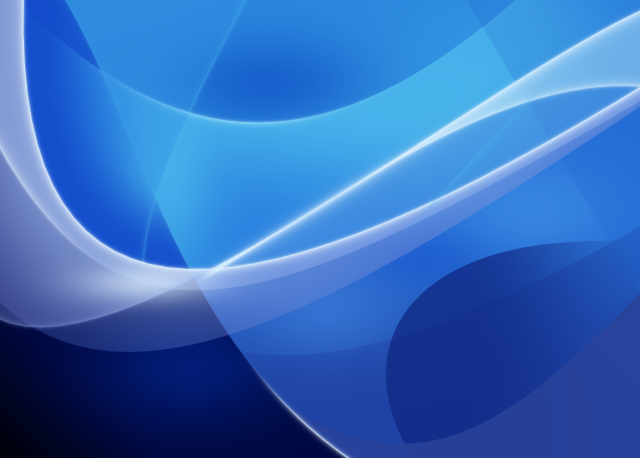
A Shadertoy shader for this background:

```glsl
// Translucent white ribbons sweeping over layered blue glass shapes.

// Signed distance to a cubic Bezier; positive to the right of travel (y down).
float curve(vec2 p, vec2 a, vec2 b, vec2 c, vec2 d) {
    float nearest = 1e9, side = 1.0;
    vec2 from = a;
    for (int i = 1; i <= 32; i++) {
        float t = float(i) / 32.0, s = 1.0 - t;
        vec2 to = s*s*s*a + 3.0*s*s*t*b + 3.0*s*t*t*c + t*t*t*d;
        vec2 e = to - from, q = p - from;
        vec2 r = q - e * clamp(dot(q, e) / dot(e, e), 0.0, 1.0);
        if (dot(r, r) < nearest) {
            nearest = dot(r, r);
            side = sign(e.x * q.y - e.y * q.x);
        }
        from = to;
    }
    return side * sqrt(nearest);
}

// Soft elliptical spot.
float glow(vec2 p, vec2 center, vec2 radius) {
    vec2 q = (p - center) / radius;
    return exp(-dot(q, q));
}

// Smooth coverage of the positive side.
float fill(float d) {
    float w = 4.5 / iResolution.y;
    return smoothstep(-w, w, d);
}

// Bright line, crisp on the negative side and soft on the positive.
float rim(float d, float width) {
    return exp(-abs(d) / (d < 0.0 ? 0.015 : width));
}

void mainImage(out vec4 fragColor, in vec2 fragCoord) {
    vec2 p = fragCoord / iResolution.xy;
    p = vec2(p.x, 1.0 - p.y) * vec2(7.68, 5.5);
    const vec3 cyan = vec3(0.28, 0.70, 0.92), royal = vec3(0.07, 0.29, 0.79);
    const vec3 lavender = vec3(0.61, 0.71, 0.93), white = vec3(0.88, 0.95, 1.0);

    // Ribbon outlines
    float bowl = curve(p, vec2(0.28, 0.0), vec2(0.15, 4.45), vec2(3.17, 3.85), vec2(7.8, 0.98));
    float sweep = curve(p, vec2(-0.3, 3.6), vec2(0.9, 5.1), vec2(5.6, 1.05), vec2(7.8, 0.08));
    float fold = curve(p, vec2(2.3, 3.45), vec2(4.4, 2.12), vec2(6.2, 0.85), vec2(7.8, 1.05));
    float inner = curve(p, vec2(-0.2, 1.4), vec2(1.4, 4.6), vec2(3.2, 3.8), vec2(7.8, 1.15));
    float outer = curve(p, vec2(-0.3, 3.3), vec2(1.3, 5.4), vec2(4.2, 3.6), vec2(7.8, 1.2));
    // Glass outlines
    float veil = curve(p, vec2(0.7, 2.6), vec2(2.2, 5.2), vec2(4.8, 4.4), vec2(7.8, 2.65));
    float arc = curve(p, vec2(0.2, 0.0), vec2(2.4, 2.2), vec2(4.2, 1.75), vec2(6.3, -0.1));
    float slant = curve(p, vec2(3.0, -0.1), vec2(2.4, 1.1), vec2(1.7, 2.3), vec2(1.72, 3.3));
    float spine = curve(p, vec2(0.75, -0.05), vec2(1.7, 1.5), vec2(2.1, 4.1), vec2(4.25, 5.55));
    float disc = -curve(p, vec2(7.0, 2.9), vec2(5.0, 2.95), vec2(4.1, 4.1), vec2(4.95, 5.5));
    float corner = curve(p, vec2(3.4, 4.85), vec2(5.2, 6.0), vec2(6.3, 4.9), vec2(7.8, 3.4));
    float pane = dot(p - vec2(5.6, 0.0), vec2(0.86, -0.51));
    float under = fill(bowl), left = fill(spine);

    // Upper background
    vec3 col = vec3(0.15, 0.49, 0.87);
    col = mix(col, cyan, min(1.0, glow(p, vec2(4.7, 1.3), vec2(2.0, 0.9))
        + 0.85 * glow(p, vec2(2.0, 2.1), vec2(0.55, 1.3))
        + 0.6 * glow(p, vec2(6.3, 0.4), vec2(1.3, 0.8))));
    col = mix(col, cyan, 0.8 * fill(arc) * exp(-abs(arc) / 0.5) * smoothstep(0.6, 2.4, p.x));
    float dome = fill(-arc);
    col = mix(col, vec3(0.17, 0.54, 0.87), dome * 0.7);
    col = mix(col, vec3(0.09, 0.38, 0.80), dome * glow(p, vec2(3.2, 1.0), vec2(1.3, 0.6)));
    col = mix(col, vec3(0.20, 0.57, 0.89), 0.45 * fill(slant) * (1.0 - left));
    col = mix(col, royal, left * (0.15 + 0.75 * smoothstep(1.0, 0.15, -bowl)));
    col = mix(col, royal, 0.7 * left * dome);
    col = mix(col, cyan, 0.4 * rim(slant, 0.025) + 0.2 * rim(spine, 0.03));
    col = mix(col, vec3(0.65, 0.92, 1.0), 0.7 * rim(arc, 0.03) * glow(p, vec2(2.9, 1.5), vec2(1.3, 0.9)));

    // Lower glass
    vec3 low = mix(vec3(0.15, 0.44, 0.85), vec3(0.13, 0.28, 0.66), smoothstep(2.4, 5.0, p.y));
    low = mix(low, vec3(0.22, 0.53, 0.88), 0.9 * glow(p, vec2(6.4, 2.5), vec2(1.1, 0.6)));
    low = mix(low, vec3(0.23, 0.48, 0.85), 0.7 * glow(p, vec2(3.9, 3.7), vec2(0.9, 0.6)));
    low = mix(low, royal, 0.4 * glow(p, vec2(5.1, 3.1), vec2(0.7, 0.35)));
    low = mix(low, vec3(0.10, 0.22, 0.60), 0.3 * fill(veil));
    low = mix(low, vec3(0.06, 0.15, 0.51), fill(disc) * 0.75 * smoothstep(7.9, 5.6, p.x));
    low = mix(low, vec3(0.16, 0.26, 0.60), 0.85 * fill(corner));
    vec3 night = mix(vec3(0.0, 0.03, 0.25), vec3(0.01, 0.11, 0.46), glow(p, vec2(2.3, 4.4), vec2(1.2, 0.7)));
    night *= smoothstep(-1.2, 1.8, p.x + 5.0 - p.y);
    low = mix(low, night, left);
    col = mix(col, low, under);
    col = mix(col, vec3(0.12, 0.38, 0.80), 0.22 * fill(pane));

    // Translucent veils below the bowl
    float near = smoothstep(1.6, 0.0, bowl);
    col = mix(col, mix(vec3(0.27, 0.38, 0.75), lavender, 0.6 * near),
        under * fill(-outer) * (0.3 + 0.25 * near));
    col = mix(col, mix(vec3(0.38, 0.43, 0.74), lavender, near),
        under * fill(-sweep) * smoothstep(2.9, 2.3, p.x) * (0.45 + 0.15 * near));
    col = mix(col, lavender, under * fill(-inner) * 0.4);
    col = mix(col, white, under * 0.65 * glow(p, vec2(1.8, 3.4), vec2(0.8, 0.22)));

    // Folded ribbon and the lens beneath it
    float start = smoothstep(2.3, 2.7, p.x);
    col = mix(col, vec3(0.31, 0.57, 0.88), 0.5 * start * fill(fold) * (1.0 - under));
    float ribbon = start * fill(sweep) * fill(-fold);
    col = mix(col, vec3(0.62, 0.82, 0.95), ribbon * mix(0.9, 0.55, smoothstep(5.0, 7.2, p.x)));

    // Edge lights
    col = mix(col, white, 0.9 * rim(bowl, 0.045));
    col = mix(col, white, start * 0.85 * rim(sweep, 0.06));
    col = mix(col, white, start * 0.6 * rim(-fold, 0.05));
    col = mix(col, white, 0.65 * rim(-inner, 0.06) * smoothstep(1.6, 0.0, p.x));
    col = mix(col, lavender, 0.35 * rim(-sweep, 0.03) * (1.0 - start));
    col = mix(col, white, 0.9 * rim(spine, 0.02) * smoothstep(4.2, 5.2, p.y));
    float ray = dot(p - vec2(6.3, 1.25), vec2(0.73, 0.68));
    col = mix(col, cyan, 0.5 * rim(ray, 0.04) * glow(p, vec2(5.7, 1.9), vec2(1.0)));

    fragColor = vec4(clamp(col, 0.0, 1.0), 1.0);
}
```
